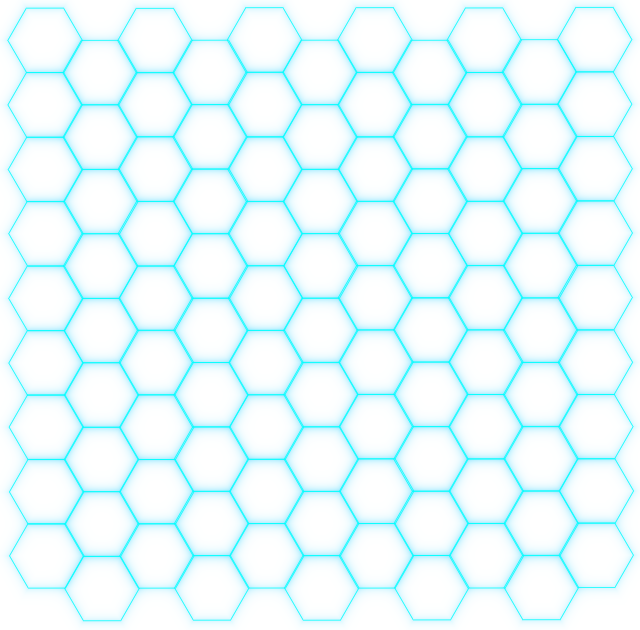
This pattern is drawn by a WebGL 2 fragment shader. Its source:

```glsl
#version 300 es
precision highp float;
// Honeycomb of thin cyan hexagon outlines with a soft glow on white, 11 columns of 9.

uniform vec2 u_resolution;
out vec4 fragColor;

float hash(vec2 p) {
  return fract(sin(dot(p, vec2(127.1, 311.7))) * 43758.5453);
}

// Signed distance to a flat-topped hexagon with the given apothem
float hexagon(vec2 p, float apothem) {
  p = abs(p);
  return max(p.y, dot(p, vec2(0.8660, 0.5))) - apothem;
}

void main() {
  float pixel = 1.0 / u_resolution.y;
  vec2 p = gl_FragCoord.xy * pixel - vec2(0.0747, 0.1173);
  p += vec2(0.004 * p.y, -0.0012 * p.x);  // slight tilt of the grid

  vec2 pitch = vec2(0.0872, 0.1023);
  float nearColumn = round(p.x / pitch.x);
  float glowLeft = 1.0;
  float lineLeft = 1.0;

  // Overlay the outlines of all nearby cells; shared edges are drawn twice
  for (int i = -1; i <= 1; i++) {
    float column = nearColumn + float(i);
    float drop = 0.5 * mod(column, 2.0);
    float nearRow = round(p.y / pitch.y + drop);
    for (int j = -1; j <= 1; j++) {
      vec2 cell = vec2(column, nearRow + float(j));
      if (any(lessThan(cell, vec2(0.0))) || any(greaterThan(cell, vec2(10.0, 8.0)))) continue;

      // Small misplacement makes some shared edges thicker than others
      vec2 jitter = 0.0009 * (vec2(hash(cell), hash(cell + 37.0)) - 0.5);
      vec2 center = (cell - vec2(0.0, drop)) * pitch + jitter;
      float d = abs(hexagon(p - center, 0.0512));

      float halfWidth = 0.0008;
      float line = 1.0 - smoothstep(max(halfWidth - 0.5 * pixel, 0.0), halfWidth + 0.5 * pixel, d);
      lineLeft *= 1.0 - 0.75 * line;
      glowLeft *= 1.0 - 0.18 * exp(-d / 0.006);
    }
  }

  vec3 glowColor = vec3(0.0, 0.78, 1.0);
  vec3 lineColor = vec3(0.0, 1.0, 1.0);
  vec3 color = mix(glowColor, vec3(1.0), glowLeft);
  color = mix(lineColor, color, lineLeft);
  fragColor = vec4(color, 1.0);
}
```
